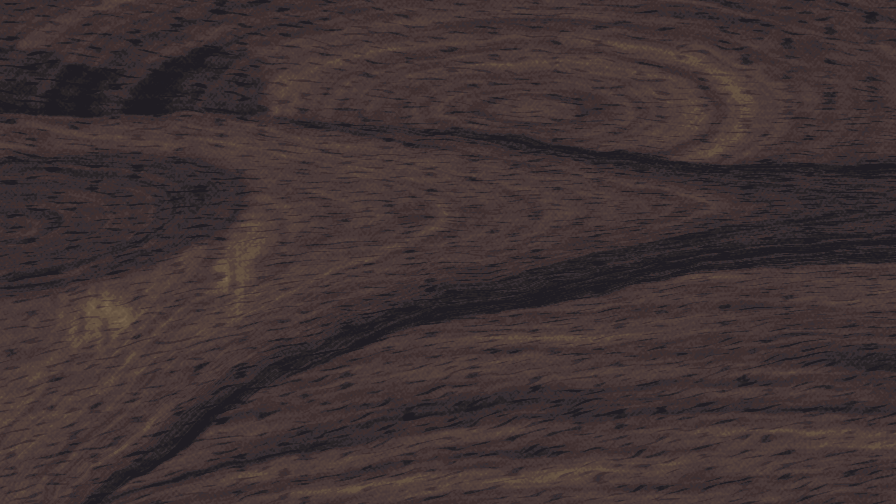
Give the GLSL for this texture, as a WebGL 1 fragment shader.

```glsl
precision highp float;
// Dark figured walnut: nested growth rings, smoky bands, short pores and faint scratches.
uniform vec2 u_resolution;

vec2 gradientAt(vec2 cell) {
  float angle = 6.2832 * fract(sin(dot(cell, vec2(127.1, 311.7))) * 43758.5);
  return vec2(cos(angle), sin(angle));
}

// Gradient noise, roughly -0.6 to 0.6
float noise(vec2 p) {
  vec2 i = floor(p), f = p - i;
  vec2 w = f * f * f * (f * (f * 6.0 - 15.0) + 10.0);
  vec2 e = vec2(1.0, 0.0);
  float low = mix(dot(gradientAt(i), f), dot(gradientAt(i + e), f - e), w.x);
  float high = mix(dot(gradientAt(i + e.yx), f - e.yx), dot(gradientAt(i + 1.0), f - 1.0), w.x);
  return mix(low, high, w.y);
}

float fbm(vec2 p) {
  float sum = 0.0, gain = 0.6;
  for (int i = 0; i < 4; i++) {
    sum += gain * noise(p);
    p = p * 2.03 + 17.3;
    gain *= 0.5;
  }
  return sum;
}

// Broad and narrow growth rings across a ring coordinate
float rings(float across, float along) {
  return 0.55 * noise(vec2(across, along)) + 0.45 * noise(vec2(across * 2.7 + 9.0, along * 1.5))
       + 0.25 * noise(vec2(across * 6.0, along * 3.0));
}

// Dark on the upper side of a seam, fading with height
float smokeAbove(float height, float reach) {
  return smoothstep(-0.006, 0.008, height) * exp(-max(height, 0.0) / reach);
}

vec3 woodColor(float v) {
  vec3 c = mix(vec3(0.12, 0.11, 0.135), vec3(0.16, 0.14, 0.15), smoothstep(-0.15, 0.06, v));
  c = mix(c, vec3(0.21, 0.18, 0.20), smoothstep(0.06, 0.20, v));
  c = mix(c, vec3(0.24, 0.18, 0.18), smoothstep(0.20, 0.35, v));
  c = mix(c, vec3(0.28, 0.22, 0.22), smoothstep(0.35, 0.55, v));
  c = mix(c, vec3(0.32, 0.25, 0.23), smoothstep(0.55, 0.78, v));
  c = mix(c, vec3(0.38, 0.31, 0.25), smoothstep(0.78, 1.0, v));
  return mix(c, vec3(0.50, 0.42, 0.32), smoothstep(1.0, 1.6, v));
}

void main() {
  vec2 uv = gl_FragCoord.xy / u_resolution.y;
  vec2 p = uv;
  p.y += 0.025 * fbm(uv * vec2(2.5, 4.0)) + 0.006 * noise(uv * vec2(14.0, 40.0));
  p.x += 0.06 * fbm(uv * vec2(3.0, 5.0) + 31.0);

  // Seams that divide the board
  float upperSeam = 0.775 - 0.1 * smoothstep(0.45, 1.55, p.x);
  float middleSeam = 0.52 - 0.73 * exp(-1.7 * p.x);
  float lowerSeam = 0.19 - 0.3 * exp(-2.2 * p.x);

  // Upper board: flat oval rings, a smoky lump at the left
  float oval = length((p - vec2(1.05, 0.78)) * vec2(0.3, 1.0));
  float upper = 0.60 + 0.75 * rings(oval * 32.0, p.x * 1.2) - 0.22 * smoothstep(0.13, 0.26, oval);
  float lumpTop = 0.885 + 0.025 * sin(p.x * 15.0 + 1.5);
  float lump = smoothstep(0.54, 0.50, p.x) * smoothstep(lumpTop + 0.01, lumpTop - 0.01, p.y);
  upper -= 0.32 * lump;

  // Middle board: a tongue of nested curves pointing right
  float c = 2.1 * ((p.y - middleSeam) / (upperSeam - middleSeam) - 0.58);
  float tongue = p.x + 1.05 * c * c;
  float middle = 0.63 + 0.6 * rings(tongue * 8.5, p.y * 3.0) - 0.36 * smoothstep(1.25, 1.75, tongue);
  middle -= 0.36 * smokeAbove(p.y - middleSeam, 0.075);

  // Dark eye at the left edge
  vec2 q = p - vec2(-0.02, 0.545);
  float eye = length(vec2(q.x, 3.6 * (q.y - 0.13 * q.x)));
  float eyeTone = 0.25 + 0.55 * rings(eye * 19.0, p.x * 2.0);
  middle = mix(middle, eyeTone, smoothstep(0.56, 0.49, eye));

  // Lower board: long streaks and a second smoky seam
  float drop = p.y - lowerSeam;
  float lower = 0.58 + 0.75 * rings(drop * 26.0, p.x * 1.6);
  lower -= 0.5 * smokeAbove(drop, 0.05);
  lower -= 0.3 * exp(-dot((p - vec2(1.76, 0.28)) * vec2(5.0, 18.0), (p - vec2(1.76, 0.28)) * vec2(5.0, 18.0)));

  float v = mix(lower, middle, smoothstep(-0.005, 0.005, p.y - middleSeam));
  v = mix(v, upper, smoothstep(-0.004, 0.004, p.y - upperSeam));
  v -= 0.36 * exp(-abs(p.y - upperSeam + 0.008) / 0.017);

  // Pale worn spots, streaked vertically
  vec2 s1 = (uv - vec2(0.20, 0.37)) * vec2(12.0, 16.0);
  vec2 s2 = (uv - vec2(0.46, 0.44)) * vec2(24.0, 14.0);
  v += (exp(-dot(s1, s1)) + 0.8 * exp(-dot(s2, s2))) * (0.4 + 0.8 * noise(uv * vec2(45.0, 12.0)));

  // Pores follow the grain
  float grain = p.y - mix(0.24, -0.08, smoothstep(0.25, 0.85, uv.y)) * uv.x;
  float pores = noise(vec2(uv.x * 24.0, grain * 135.0));
  v -= 0.42 * smoothstep(0.12, 0.45, pores);
  v += 0.25 * noise(vec2(uv.x * 9.0, grain * 75.0) + 50.0);

  // Diagonal cross scratches and fine dust
  float rise = uv.x + uv.y, fall = uv.x - uv.y;
  v += 0.16 * noise(vec2(rise * 14.0, fall * 150.0)) + 0.13 * noise(vec2(rise * 150.0, fall * 12.0));
  v += 0.20 * noise(uv * 190.0) + 0.12 * fbm(uv * 9.0);

  gl_FragColor = vec4(woodColor(v), 1.0);
}
```
